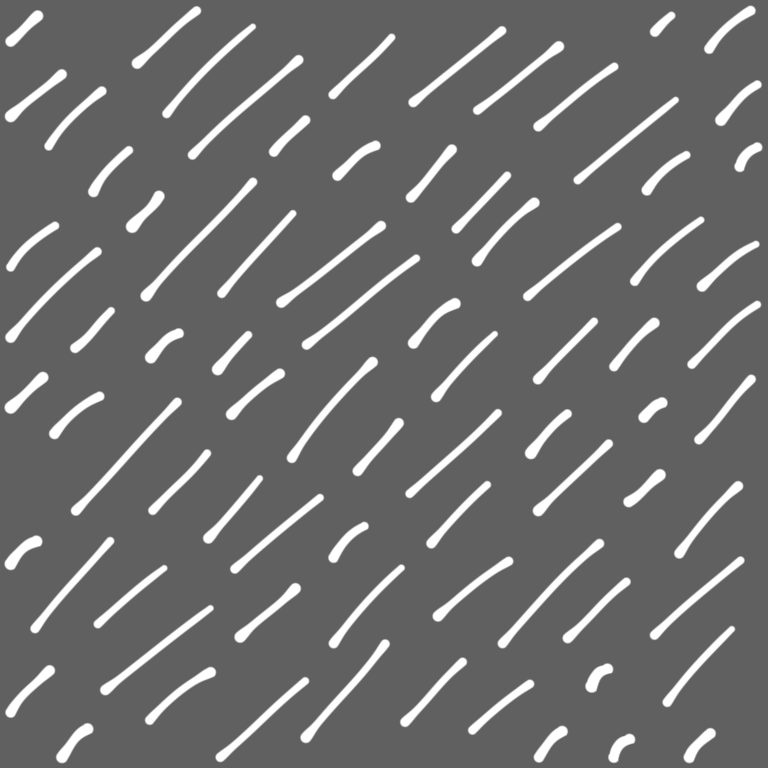
This pattern is drawn by a Shadertoy shader. Its source:

```glsl
#define SLANT 0.765         // mean stroke angle in radians
#define SLANT_VARIATION 0.22
#define ROW_SPACING 0.072   // distance between rows, across the strokes
#define CELL_LENGTH 0.175   // mean room for one stroke along its row
#define CELL_VARIATION 0.62
#define ROW_JITTER 0.028
#define MIN_LENGTH 0.03
#define MARGIN 0.014
#define SHAFT_RADIUS 0.0046
#define SOFTNESS 0.0015
#define GROUND vec3(0.378)
#define CHALK vec3(1.0)

float hash(vec2 p) {
    return fract(sin(dot(p, vec2(127.1, 311.7))) * 43758.5);
}

// Irregular boundary between two neighbouring cells of a row
float cellStart(float index, float row) {
    float shift = hash(vec2(row, 7.3));
    float jitter = CELL_VARIATION * (hash(vec2(index, row)) - 0.5);
    return (index + shift + jitter) * CELL_LENGTH;
}

// Signed distance to a slightly bent stroke with swollen ends
float strokeDistance(vec2 p, vec2 start, vec2 dir, float len, vec2 id) {
    vec2 normal = vec2(-dir.y, dir.x);
    vec2 q = vec2(dot(p - start, dir), dot(p - start, normal));
    float x = clamp(q.x, 0.0, len);
    float t = x / len;

    // Hand-drawn bow and wobble
    float bow = mix(-0.0015, 0.0055, hash(id + 11.7)) * 4.0 * t * (1.0 - t);
    float wobble = 0.0022 * (hash(id + 17.9) - 0.5) * sin(6.2832 * t);

    // Short strokes are a little fatter, each end has its own knob
    float shaft = SHAFT_RADIUS + 0.001 * (1.0 - smoothstep(0.04, 0.12, len));
    float lowKnob = mix(0.0008, 0.0027, hash(id + 23.1));
    float highKnob = mix(-0.0008, 0.0024, hash(id + 29.3));
    vec2 fade = vec2(x, len - x) / 0.014;
    fade = exp(-fade * fade);
    float radius = shaft + lowKnob * fade.x + highKnob * fade.y;

    return length(q - vec2(x, bow + wobble)) - radius;
}

// Distance to the stroke of one cell, kept inside the canvas
float cellDistance(vec2 p, vec2 id, vec2 along, vec2 across, vec2 size) {
    float from = cellStart(id.x, id.y);
    float to = cellStart(id.x + 1.0, id.y);
    float gap = mix(0.045, 0.09, hash(id + 3.1));
    float halfLen = 0.5 * max(to - from - gap, MIN_LENGTH);

    float lane = (id.y + 0.5) * ROW_SPACING + ROW_JITTER * (hash(id + 5.7) - 0.5);
    vec2 center = along * 0.5 * (from + to) + across * lane;
    float angle = SLANT + SLANT_VARIATION * (hash(id + 9.2) - 0.5);
    vec2 dir = vec2(cos(angle), sin(angle));

    // Shorten strokes at the border, drop the tiny remains
    vec2 enter = (vec2(MARGIN) - center) / dir;
    vec2 leave = (size - MARGIN - center) / dir;
    float head = max(-halfLen, max(enter.x, enter.y));
    float tail = min(halfLen, min(leave.x, leave.y));
    if (tail - head < 0.8 * MIN_LENGTH) return 1.0;

    return strokeDistance(p, center + dir * head, dir, tail - head, id);
}

void mainImage(out vec4 fragColor, in vec2 fragCoord) {
    vec2 p = fragCoord / iResolution.y;
    vec2 size = iResolution.xy / iResolution.y;
    vec2 along = vec2(cos(SLANT), sin(SLANT));
    vec2 across = vec2(-along.y, along.x);

    // Nearest stroke among the surrounding rows and cells
    float row = floor(dot(p, across) / ROW_SPACING);
    float d = 1.0;
    for (int j = -1; j <= 1; j++) {
        float r = row + float(j);
        float cell = floor(dot(p, along) / CELL_LENGTH - hash(vec2(r, 7.3)));
        for (int i = -1; i <= 1; i++) {
            vec2 id = vec2(cell + float(i), r);
            d = min(d, cellDistance(p, id, along, across, size));
        }
    }

    float edge = max(SOFTNESS, 0.7 / iResolution.y);
    float ink = 1.0 - smoothstep(-edge, edge, d);
    fragColor = vec4(mix(GROUND, CHALK, ink), 1.0);
}
```
